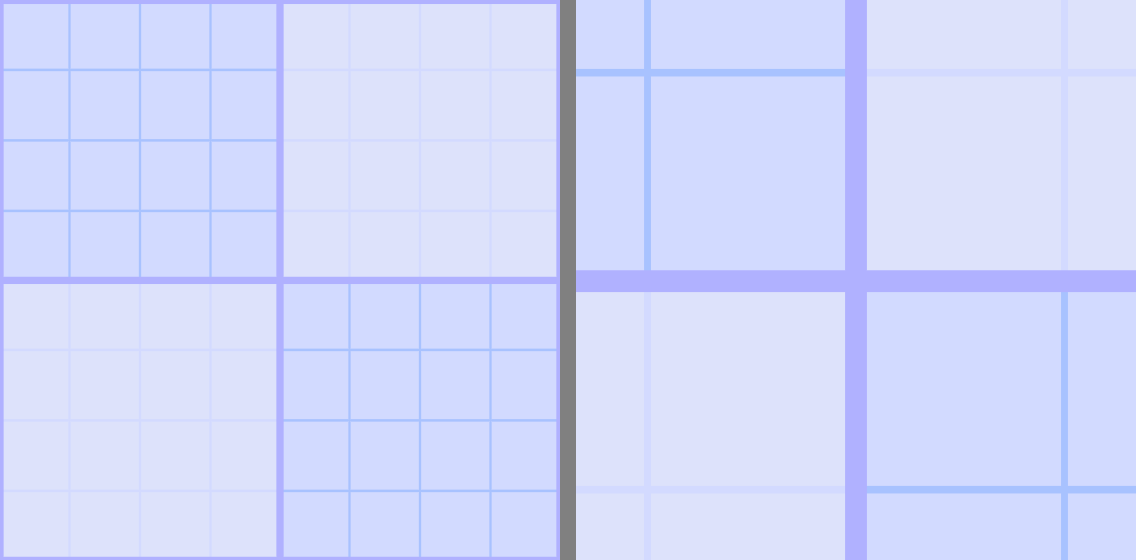
Left, the full canvas; right, a detail of the centre.
Reproduce this pattern procedurally as a Shadertoy shader.

```glsl
// Checkerboard of two-by-two square tiles in pale blues, framed in lavender.
// Each tile carries three thin grid lines per axis; tile and line shades
// alternate. Built from folded distances with pixel-wide smoothed edges.

const float TILES = 2.0;                      // tiles across and down
const float FRAME_WIDTH = 0.0130;             // full width, canvas units
const vec2 LINE_WIDTH = vec2(0.0041, 0.0045); // upright, level lines
const float LINE_SPACING = 0.1259;            // canvas units
const float LINES_PER_SIDE = 1.0;             // lines each side of tile centre
const vec2 GRID_SHIFT = vec2(0.0, 0.0007);    // small drop of the whole grid

const vec3 BLUE_FILL = vec3(0.822, 0.854, 1.000);
const vec3 BLUE_LINE = vec3(0.660, 0.760, 1.000);
const vec3 PALE_FILL = vec3(0.866, 0.887, 0.984);
const vec3 PALE_LINE = vec3(0.826, 0.854, 1.000);
const vec3 FRAME_COLOR = vec3(0.690, 0.693, 1.000);

// Coverage of strips of the given width, joined over both axes.
float stripCoverage(vec2 dist, vec2 width, vec2 pixel) {
    vec2 cover = clamp((0.5 * width - dist) / pixel + 0.5, 0.0, 1.0);
    return max(cover.x, cover.y);
}

// Distance per axis to the nearest grid line inside a tile.
vec2 gridDistance(vec2 local) {
    vec2 index = floor(local / LINE_SPACING + 0.5);
    index = clamp(index, -LINES_PER_SIDE, LINES_PER_SIDE);
    return abs(local - LINE_SPACING * index);
}

void mainImage(out vec4 fragColor, in vec2 fragCoord) {
    vec2 pixel = 1.0 / iResolution.xy;
    vec2 p = fragCoord * pixel + GRID_SHIFT;

    // Tile index and position relative to the tile centre
    vec2 tile = floor(p * TILES);
    vec2 local = (fract(p * TILES) - 0.5) / TILES;

    // Alternating shades: pale tiles at lower left and upper right
    float blue = mod(tile.x + tile.y, 2.0);
    vec3 fill = mix(PALE_FILL, BLUE_FILL, blue);
    vec3 line = mix(PALE_LINE, BLUE_LINE, blue);

    // Grid lines, then the frame on top
    vec3 color = mix(fill, line, stripCoverage(gridDistance(local), LINE_WIDTH, pixel));
    vec2 frameDistance = 0.5 / TILES - abs(local);
    color = mix(color, FRAME_COLOR, stripCoverage(frameDistance, vec2(FRAME_WIDTH), pixel));

    fragColor = vec4(color, 1.0);
}
```
